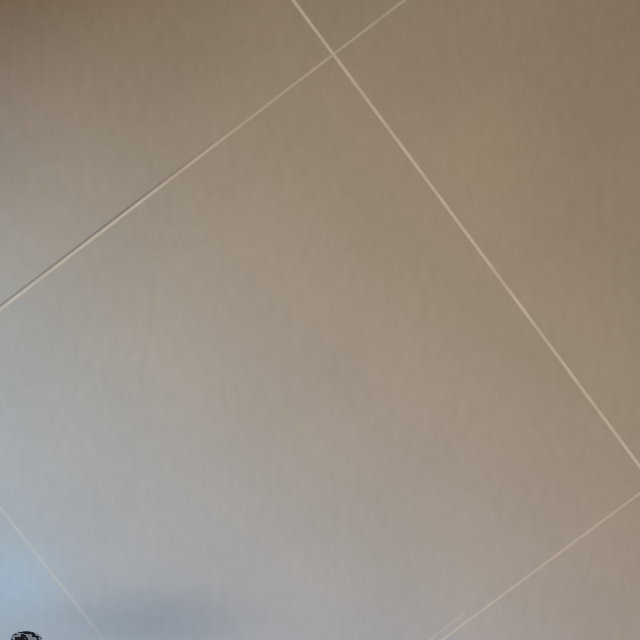
Write a Shadertoy shader that draws this texture.

```glsl
// Large matte floor tiles seen at a slant, parted by thin pale grout joints.
// A projective map turns the canvas into tile units; a smooth colour field
// gives the warm-to-cool light, and gradient noise adds mottling and wear.

const float TILE_SIDE = 0.84;      // tile edge in canvas units
const float JOINT_HALF = 0.0024;   // half the grout width

float cross2(vec2 a, vec2 b) { return a.x * b.y - a.y * b.x; }

vec2 gradientAt(vec2 cell) {
    vec3 q = fract(cell.xyx * vec3(0.1031, 0.1030, 0.0973));
    q += dot(q, q.yzx + 33.33);
    float angle = 6.2832 * fract((q.x + q.y) * q.z);
    return vec2(cos(angle), sin(angle));
}

float gradientNoise(vec2 p) {
    vec2 i = floor(p), f = p - i;
    vec2 w = f * f * f * (f * (f * 6.0 - 15.0) + 10.0);
    float a = dot(gradientAt(i), f);
    float b = dot(gradientAt(i + vec2(1, 0)), f - vec2(1, 0));
    float c = dot(gradientAt(i + vec2(0, 1)), f - vec2(0, 1));
    float d = dot(gradientAt(i + vec2(1, 1)), f - vec2(1, 1));
    return mix(mix(a, b, w.x), mix(c, d, w.x), w.y);
}

// Smooth curve through three colours at t = 0, 0.5 and 1
vec3 through(vec3 a, vec3 b, vec3 c, float t) {
    return a * (1.0 - t) * (1.0 - 2.0 * t) + b * 4.0 * t * (1.0 - t) + c * t * (2.0 * t - 1.0);
}

vec3 tileLight(vec2 p) {
    vec3 bottom = through(vec3(0.61, 0.66, 0.71), vec3(0.64, 0.64, 0.65), vec3(0.62, 0.57, 0.53), p.x);
    vec3 middle = through(vec3(0.63, 0.63, 0.62), vec3(0.62, 0.57, 0.51), vec3(0.57, 0.51, 0.43), p.x);
    vec3 top    = through(vec3(0.46, 0.39, 0.32), vec3(0.53, 0.47, 0.39), vec3(0.51, 0.44, 0.37), p.x);
    return through(bottom, middle, top, p.y);
}

// Canvas to tile units, from the four corners of one tile
vec2 toTile(vec2 p, vec2 p00, vec2 p10, vec2 p01, vec2 p11) {
    vec2 s = p00 - p10 + p11 - p01, d1 = p10 - p11, d2 = p01 - p11;
    float g = cross2(s, d2) / cross2(d1, d2);
    float h = cross2(d1, s) / cross2(d1, d2);
    mat3 fromTile = mat3(vec3(p10 - p00 + g * p10, g), vec3(p01 - p00 + h * p01, h), vec3(p00, 1.0));
    vec3 q = inverse(fromTile) * vec3(p, 1.0);
    return q.xy / q.z;
}

float segmentDistance(vec2 p, vec2 a, vec2 b) {
    vec2 e = b - a;
    return length(p - a - e * clamp(dot(p - a, e) / dot(e, e), 0.0, 1.0));
}

float stroke(float dist, float halfWidth, float soft) {
    return 1.0 - smoothstep(halfWidth - soft, halfWidth + soft, abs(dist));
}

// Soft elliptical spot
float spot(vec2 p, vec2 center, vec2 radius) {
    vec2 q = (p - center) / radius;
    return exp(-dot(q, q));
}

void mainImage(out vec4 fragColor, in vec2 fragCoord) {
    vec2 p = fragCoord / iResolution.xy;
    float pixel = 1.0 / min(iResolution.x, iResolution.y);
    float soft = max(pixel, 0.0013);

    // Tile surface: light, cool corner, faint shadow and mottling
    vec3 color = tileLight(p);
    color += vec3(-0.01, 0.03, 0.06) * spot(p, vec2(0.02, 0.09), vec2(0.07, 0.06));
    color -= vec3(0.065, 0.055, 0.045) * spot(p, vec2(0.24, 0.03), vec2(0.16, 0.045));
    color += 0.018 * gradientNoise(p * 6.0) * vec3(1.0, 0.8, 0.6);
    color += 0.012 * gradientNoise(p * vec2(70.0, 35.0));
    color += 0.010 * gradientNoise(p * 190.0);

    // Nearest joint of each family, with distances in canvas units
    vec2 tile = toTile(p, vec2(0.521, 0.915), vec2(1.020, 0.244),
                       vec2(-0.152, 0.400), vec2(0.357, -0.247));
    vec2 index = round(tile);
    vec2 dist = (tile - index) * TILE_SIDE;

    // Joints fade with distance along the floor and with wear
    float leftEnd = (1.0 - smoothstep(0.18, 0.38, p.x)) * (1.0 - step(0.5, index.x));
    float rising = mix(0.55, 0.95, leftEnd);
    float falling = mix(0.85, 0.45, step(0.5, index.y));
    falling *= mix(1.0, smoothstep(-0.01, 0.09, p.y), step(0.5, index.y) * 0.6);
    float wear = 0.9 + 0.4 * gradientNoise(p * 24.0);
    float joint = max(stroke(dist.x, JOINT_HALF * 0.85, soft) * rising,
                      stroke(dist.y, JOINT_HALF, soft) * falling);
    float strand = segmentDistance(p, vec2(0.671, 0.0), vec2(0.725, 0.042));
    joint = max(joint, 0.4 * stroke(strand, JOINT_HALF * 0.6, soft));

    // Shaded lip above the joint, then the grout itself
    color *= 1.0 - 0.16 * leftEnd * stroke(dist.x + 0.0045, 0.0015, soft);
    vec3 grout = mix(vec3(0.74, 0.68, 0.59), color + 0.14, 0.5);
    color = mix(color, grout, clamp(joint * wear, 0.0, 1.0));

    // Small dark curl of debris at the lower edge
    vec2 q = (p - vec2(0.041, 0.002)) / vec2(0.024, 0.012);
    float body = 1.0 - smoothstep(0.85, 1.1, length(q));
    float curls = smoothstep(-0.25, 0.2, sin(9.0 * length(q) + 3.0 * q.x + 5.0 * gradientNoise(q * 2.5)));
    color = mix(color, vec3(0.10, 0.11, 0.13), body * mix(0.35, 1.0, curls));

    fragColor = vec4(clamp(color, 0.0, 1.0), 1.0);
}
```
